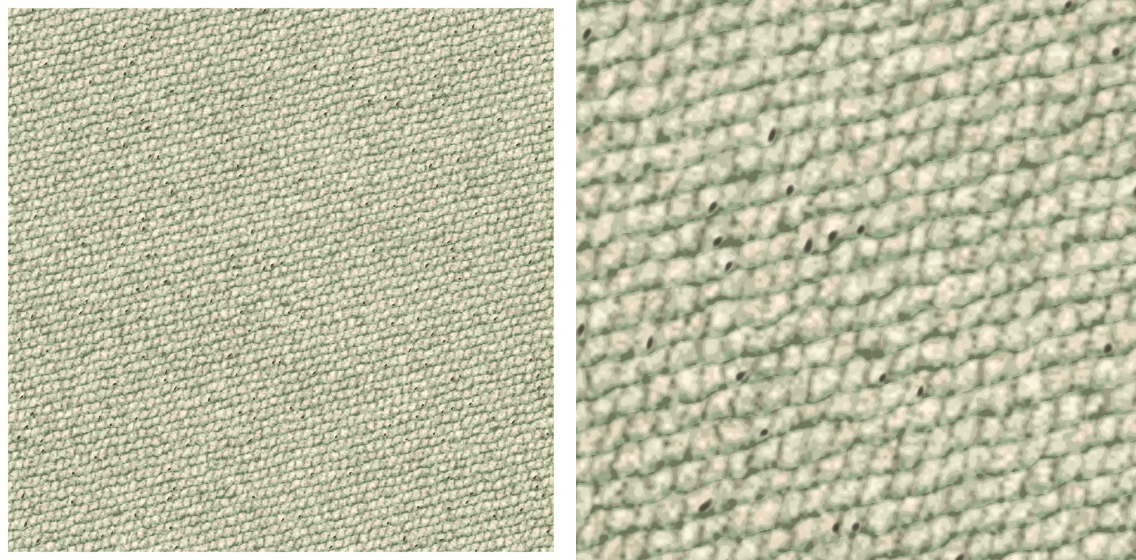
Left, the full canvas; right, a detail of the centre.
Reproduce this texture procedurally as a three.js fragment shader.

```glsl
// Sage and cream woven cloth with slanted rows of short stitches, in a thin white frame.
varying vec2 vUv;

const float ROWS = 55.0;          // stitch rows up the cloth
const float STITCHES = 62.0;      // stitches along a row
const float SLOPE = 0.25;         // rise of the rows to the right
const float ROW_SHIFT = 0.38;     // stagger from row to row, in stitches
const float LEAN = 0.30;          // slant of each stitch
const float WOBBLE = 0.36;        // unevenness of the yarn
const float GRAIN_CELLS = 230.0;  // fibre specks across the cloth
const float GRAIN_AMOUNT = 1.05;
const float FLECK_CHANCE = 0.06;  // share of stitches with a dark hole
const vec2 FRAME_MIN = vec2(0.0145, 0.0145);
const vec2 FRAME_MAX = vec2(0.9890, 0.9855);
const float FRAME_SOFT = 0.0015;

const vec3 WHITE = vec3(0.995, 0.995, 0.985);
const vec3 GLINT = vec3(0.98, 0.96, 0.88);
const vec3 CREAM = vec3(0.88, 0.87, 0.77);
const vec3 BASE  = vec3(0.75, 0.76, 0.65);
const vec3 SAGE  = vec3(0.60, 0.67, 0.54);
const vec3 TAN   = vec3(0.65, 0.61, 0.52);
const vec3 MOSS  = vec3(0.44, 0.47, 0.36);
const vec3 HOLE  = vec3(0.20, 0.19, 0.15);
const vec3 BLUSH = vec3(0.035, -0.015, -0.005);

float hash(vec2 p) {
  return fract(sin(dot(p, vec2(127.1, 311.7))) * 43758.5453);
}

float noise(vec2 p) {
  vec2 i = floor(p), f = fract(p);
  f = f * f * (3.0 - 2.0 * f);
  return mix(mix(hash(i), hash(i + vec2(1.0, 0.0)), f.x),
             mix(hash(i + vec2(0.0, 1.0)), hash(i + vec2(1.0, 1.0)), f.x), f.y);
}

// Five-step ramp from shadow to lit yarn
vec3 yarnColor(float tone, vec3 middle) {
  vec3 c = mix(MOSS, middle, smoothstep(-0.05, 0.30, tone));
  c = mix(c, BASE, smoothstep(0.30, 0.56, tone));
  c = mix(c, CREAM, smoothstep(0.64, 0.90, tone));
  return mix(c, GLINT, smoothstep(0.95, 1.30, tone));
}

vec3 cloth(vec2 p) {
  // Slanted rows, bent a little by uneven yarn
  vec2 bend = vec2(noise(p * 85.0), noise(p * 70.0 + 37.0)) - 0.5;
  float v = (p.y - SLOPE * p.x) * ROWS + bend.y * WOBBLE;
  float row = floor(v);
  float y = fract(v) - 0.5;

  // Staggered, leaning stitches
  float u = p.x * STITCHES + row * ROW_SHIFT + hash(vec2(row, 5.0)) * 0.3
          + bend.x * WOBBLE - y * LEAN;
  vec2 id = vec2(floor(u), row);
  float x = fract(u) - 0.5;
  float stitchTone = hash(id + 19.0) - 0.5;

  // Row groove, gap between stitches and lit crown
  float groove = (1.0 - smoothstep(0.0, 0.36, y + 0.5))
               + smoothstep(0.32, 0.50, y);
  groove *= 0.65 + 0.6 * noise(p * 90.0 + 53.0);
  float gap = smoothstep(0.22, 0.48, abs(x));
  float crown = 1.0 - smoothstep(0.08, 0.45, length(vec2(x * 0.9, y - 0.1)));

  // Fibre grain and slow changes of shade
  float grain = noise(p * GRAIN_CELLS) - 0.5;
  float fine = noise(p * GRAIN_CELLS * 1.6 + 71.0) - 0.5;
  float cloud = noise(p * 7.0 + 11.0) - 0.5;
  float tone = 0.69 - 0.45 * groove - 0.25 * gap + 0.30 * crown
             + 0.18 * stitchTone + 0.07 * cloud
             + GRAIN_AMOUNT * (0.6 * grain + 0.4 * fine);

  // Green grooves, tan gaps and a faint blush on some crowns
  float warmth = clamp(0.40 + 0.5 * gap - 0.55 * groove + 0.8 * fine, 0.0, 1.0);
  vec3 color = yarnColor(tone, mix(SAGE, TAN, warmth));
  color += BLUSH * crown * smoothstep(0.45, 0.8, hash(id + 43.0));

  // Rare dark holes at stitch corners
  vec2 holePos = vec2(0.24, -0.20) + 0.16 * (hash(id + 3.0) - 0.5);
  float hole = 1.0 - smoothstep(0.06, 0.23, length(vec2(x, y) - holePos));
  hole *= step(1.0 - FLECK_CHANCE, hash(id + 61.0));
  return mix(color, HOLE, 0.8 * hole);
}

void main() {
  vec2 p = (vUv - FRAME_MIN) / (FRAME_MAX - FRAME_MIN);
  vec2 inside = smoothstep(FRAME_MIN - FRAME_SOFT, FRAME_MIN + FRAME_SOFT, vUv)
              * (1.0 - smoothstep(FRAME_MAX - FRAME_SOFT, FRAME_MAX + FRAME_SOFT, vUv));
  vec3 color = mix(WHITE, cloth(p), inside.x * inside.y);
  gl_FragColor = vec4(clamp(color, 0.0, 1.0), 1.0);
}
```
